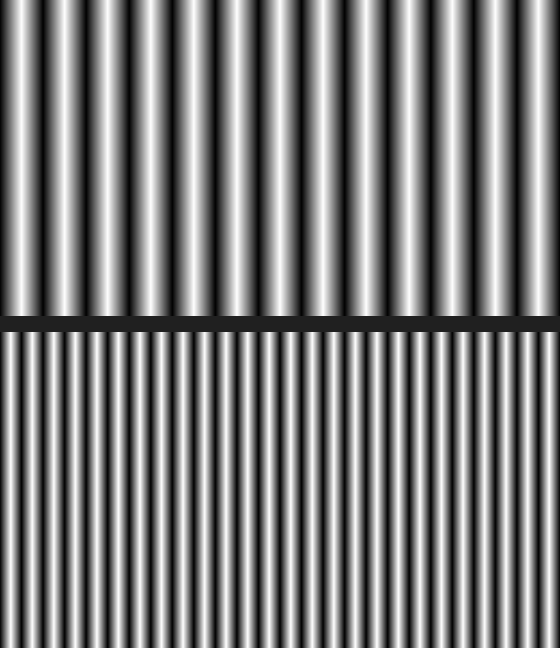
Top: one tile. Bottom: repeated 2 by 2.
A WebGL 1 fragment shader for this pattern:

```glsl
precision highp float;
// Vertical bands that ramp evenly from black to white and back, tiling seamlessly.

uniform vec2 u_resolution;

const float BAND_COUNT = 13.0;
const vec3 VALLEY_COLOR = vec3(0.0);
const vec3 RIDGE_COLOR = vec3(1.0);

// Triangle wave: 0 at whole phases, 1 at half phases.
float triangleWave(float phase) {
  return 1.0 - abs(2.0 * fract(phase) - 1.0);
}

// Integral of the triangle wave from 0 to phase.
float triangleIntegral(float phase) {
  float t = fract(phase);
  float rising = t * t;
  float falling = 0.5 - (1.0 - t) * (1.0 - t);
  return 0.5 * floor(phase) + (t < 0.5 ? rising : falling);
}

// Mean of the wave over one pixel, which smooths ridges and valleys.
float smoothTriangle(float phase, float width) {
  float halfWidth = 0.5 * width;
  float area = triangleIntegral(phase + halfWidth) - triangleIntegral(phase - halfWidth);
  return width > 0.001 ? area / width : triangleWave(phase);
}

void main() {
  vec2 uv = gl_FragCoord.xy / u_resolution;
  float phase = uv.x * BAND_COUNT;
  float pixelWidth = BAND_COUNT / u_resolution.x;

  float brightness = smoothTriangle(phase, pixelWidth);
  gl_FragColor = vec4(mix(VALLEY_COLOR, RIDGE_COLOR, brightness), 1.0);
}
```
